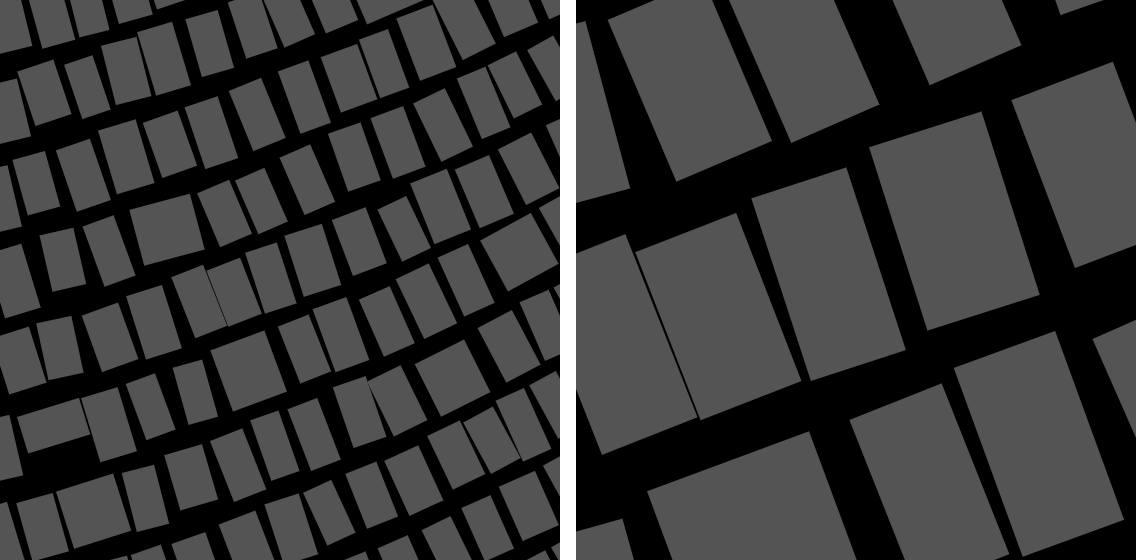
Left, the full canvas; right, a detail of the centre.
A WebGL 1 fragment shader for this pattern:

```glsl
precision highp float;
// Grey city blocks in tilted, gently curving rows on black.

uniform vec2 u_resolution;

const float ROW_PITCH = 0.153;

float hash(vec2 p) {
  return fract(sin(dot(p, vec2(12.9898, 78.233))) * 43758.5453);
}

// Height and slope of the curve that every row follows
float rowRise(float x) { return x * (0.26 + 0.125 * x); }
float rowSlope(float x) { return 0.26 + 0.25 * x; }

float boxDistance(vec2 p, vec2 halfSize) {
  vec2 d = abs(p) - halfSize;
  return length(max(d, 0.0)) + min(max(d.x, d.y), 0.0);
}

// One building: jittered rectangle, sometimes split or partly missing
float blockDistance(vec2 p, float angle, float width, vec2 id) {
  p.y -= (hash(id + 3.1) - 0.5) * 0.016;
  angle += (hash(id + 5.7) - 0.5) * 0.13;
  float c = cos(angle), s = sin(angle);
  vec2 q = vec2(c * p.x + s * p.y, c * p.y - s * p.x);
  float halfHeight = mix(0.051, 0.060, hash(id + 8.3));
  float d = boxDistance(q, vec2(0.5 * width, halfHeight));

  float kind = hash(id + 11.9);
  float cut = (hash(id + 14.2) - 0.4) * 0.05;
  if (kind > 0.95) d = max(d, 0.003 - abs(q.y - cut));
  if (kind > 0.98) d = max(d, cut - q.y);
  return d;
}

// Walk along a row, placing blocks of uneven width and spacing
float rowDistance(vec2 p, float row) {
  float d = 1.0;
  float x = -0.13 + 0.07 * hash(vec2(row, 2.4));
  for (int i = 0; i < 22; i++) {
    vec2 id = vec2(float(i), row);
    float size = hash(id + 17.6);
    float width = mix(0.053, 0.071, size);
    if (hash(id + 20.5) > 0.9) width = mix(0.096, 0.116, size);
    float gap = mix(0.003, 0.030, hash(id + 23.8));

    float angle = atan(rowSlope(x));
    float stride = cos(angle);
    float centerX = x + 0.5 * width * stride;
    vec2 center = vec2(centerX, 0.499 + row * ROW_PITCH + rowRise(centerX));
    d = min(d, blockDistance(p - center, angle, width, id));
    x += (width + gap) * stride;
  }
  return d;
}

void main() {
  float canvas = min(u_resolution.x, u_resolution.y);
  vec2 p = gl_FragCoord.xy / canvas;

  // Nearest row and its two neighbours
  float row = floor((p.y - 0.499 - rowRise(p.x)) / ROW_PITCH + 0.5);
  float d = 1.0;
  for (int r = -1; r <= 1; r++) {
    d = min(d, rowDistance(p, row + float(r)));
  }

  float fill = clamp(0.5 - d * canvas, 0.0, 1.0);
  gl_FragColor = vec4(vec3(0.33 * fill), 1.0);
}
```
